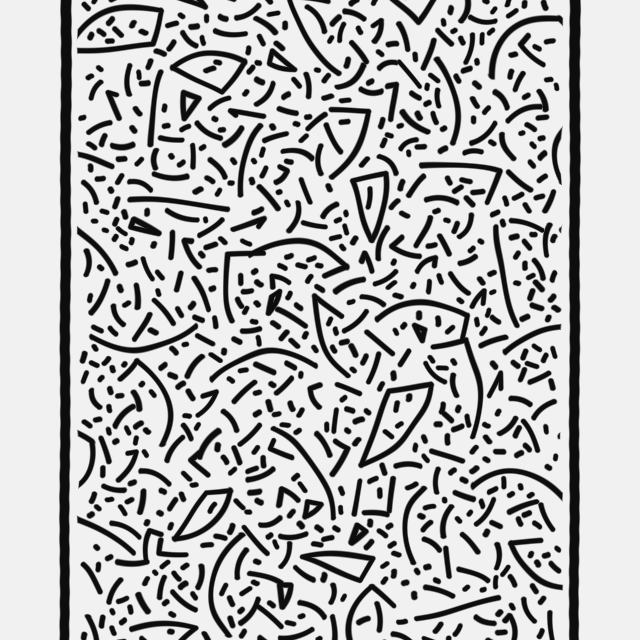
Give the GLSL for this pattern, as a Shadertoy shader.

```glsl
// A dense ink doodle between two upright bars: bowed and hooked outlines,
// then medium strokes, then short dashes. Each layer is a tilted jittered grid
// whose marks are kept only where the layers before it leave enough room.

const float FAR = 0.02;       // distance reported when no mark is near
const float NIB = 0.0042;     // half width of the pen
const float PANEL = 0.373;    // half width of the drawn panel

struct Mark {
    vec2 centre;
    mat2 turn;
    float halfLen, bow, reach;
    vec2 tip;                 // free end of the hook
    bool hooked, closed;
};

vec4 hash4(vec2 p) {
    vec4 q = fract(p.xyxy * vec4(0.1031, 0.1030, 0.0973, 0.1099));
    q += dot(q, q.wzxy + 33.33);
    return fract((q.xxyz + q.yzzw) * q.zywx);
}

mat2 rot(float a) {
    return mat2(cos(a), sin(a), -sin(a), cos(a));
}

float segment(vec2 p, vec2 a, vec2 b) {
    vec2 ab = b - a;
    return length(p - a - ab * clamp(dot(p - a, ab) / dot(ab, ab), 0.0, 1.0));
}

// size: shortest and longest half length, hook length, strength of the bow
Mark makeMark(vec2 id, float tilt, float cell, vec4 size, vec2 odds) {
    vec4 r = hash4(id + tilt * 17.0);
    vec4 s = hash4(id + tilt * 31.0 + 50.0);
    Mark m;
    m.centre = rot(tilt) * ((id + 0.5 + (r.xy - 0.5) * 0.35) * cell);
    m.turn = rot(tilt + mod(id.x + id.y, 2.0) * 1.5708 + (r.z - 0.5) * 1.4);
    m.halfLen = mix(size.x, size.y, r.w);
    m.bow = (s.x - 0.5) * size.w / m.halfLen;
    float bend = mix(1.5, 2.6, s.y);
    float hook = size.z * mix(0.6, 1.3, s.z);
    m.tip = vec2(m.halfLen, 0.0) + hook * vec2(cos(bend), sign(m.bow) * sin(bend));
    m.hooked = s.w < odds.x;
    m.closed = s.w < odds.y;
    m.reach = m.halfLen + (m.hooked ? hook : 0.0) + FAR;
    return m;
}

// Distance to a parabolic stroke with an optional hook and closing side
float markDistance(Mark m, vec2 p) {
    vec2 q = (p - m.centre) * m.turn;
    float h = m.halfLen;
    float x = clamp(q.x, -h, h);
    float y = (q.y - m.bow * (x * x - h * h)) / sqrt(1.0 + 4.0 * m.bow * m.bow * x * x);
    float d = length(vec2(q.x - x, y));
    if (m.hooked) d = min(d, segment(q, vec2(h, 0.0), m.tip));
    if (m.closed) d = min(d, segment(q, m.tip, vec2(-h, 0.0)));
    return d;
}

vec2 neighbour(vec2 p, float tilt, float cell, int i) {
    return floor(p * rot(tilt) / cell) + vec2(i % 3 - 1, i / 3 - 1);
}

float outlines(vec2 p) {
    float d = FAR;
    for (int i = 0; i < 9; i++) {
        Mark m = makeMark(neighbour(p, 0.4, 0.15, i), 0.4, 0.15,
                          vec4(0.05, 0.085, 0.05, 1.0), vec2(0.65, 0.25));
        if (distance(p, m.centre) < m.reach) d = min(d, markDistance(m, p));
    }
    return max(d, abs(p.x - 0.5) - PANEL);
}

// Free space around a point, counting the panel edge as an obstacle
float roomForStroke(vec2 p) {
    return min(outlines(p), PANEL + 0.012 - abs(p.x - 0.5));
}

float strokes(vec2 p) {
    float d = FAR;
    for (int i = 0; i < 9; i++) {
        Mark m = makeMark(neighbour(p, 1.0, 0.046, i), 1.0, 0.046,
                          vec4(0.013, 0.026, 0.018, 0.5), vec2(0.22, 0.03));
        if (distance(p, m.centre) > m.reach) continue;
        vec2 along = m.turn[0] * m.halfLen;
        float room = min(roomForStroke(m.centre),
                         min(roomForStroke(m.centre + along), roomForStroke(m.centre - along)));
        if (m.hooked) room = min(room, roomForStroke(m.centre + m.turn * m.tip));
        if (room > 0.0125) d = min(d, markDistance(m, p));
    }
    return d;
}

float roomForDash(vec2 p) {
    return min(roomForStroke(p), strokes(p));
}

float dashes(vec2 p) {
    float d = FAR;
    for (int i = 0; i < 9; i++) {
        Mark m = makeMark(neighbour(p, 0.7, 0.022, i), 0.7, 0.022,
                          vec4(0.0015, 0.0075, 0.001, 0.2), vec2(0.0));
        if (distance(p, m.centre) > m.halfLen + 0.008) continue;
        vec2 along = m.turn[0] * m.halfLen;
        float room = min(roomForDash(m.centre + along), roomForDash(m.centre - along));
        if (room > 0.0118) d = min(d, markDistance(m, p));
    }
    return d;
}

void mainImage(out vec4 fragColor, in vec2 fragCoord) {
    vec2 uv = fragCoord / iResolution.xy;

    // Slight wander of the hand
    vec2 p = uv + 0.0022 * sin(uv.yx * vec2(43.0, 37.0) + 2.0 * sin(uv * 29.0));
    float ink = min(outlines(p), min(strokes(p), dashes(p))) - NIB;

    // Upright bars with a faint waver
    float waver = 0.0005 * sin(uv.y * 23.0) + 0.0003 * sin(uv.y * 190.0);
    float left = abs(uv.x - mix(0.1005, 0.1035, uv.y) - waver);
    float right = abs(uv.x - mix(0.897, 0.8985, uv.y) + waver);
    ink = min(ink, min(left, right) - mix(0.0074, 0.0084, uv.y));

    float soft = max(0.0016, 0.8 / iResolution.y);
    fragColor = vec4(vec3(mix(0.05, 0.945, smoothstep(-soft, soft, ink))), 1.0);
}
```
